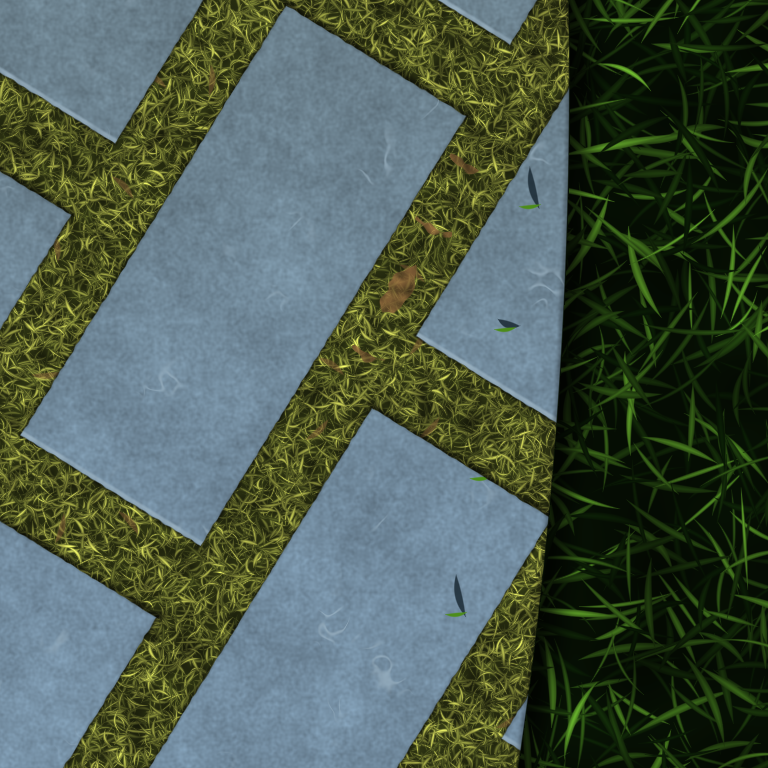
Write a WebGL 2 fragment shader that draws this texture.

```glsl
#version 300 es
precision highp float;
uniform vec2 u_resolution;
out vec4 outColor;

const vec2 ACROSS = vec2(0.851, -0.525);
const vec2 ALONG = vec2(-0.525, -0.851);
const vec2 SLAB_CENTER = vec2(0.458, 0.139);
const vec2 SLAB_HALF = vec2(0.1374, 0.3288);
const vec2 SLAB_PITCH = vec2(0.370, 0.767);
const vec2 RIM_CENTER = vec2(-5.299, 0.896);
const float RIM_RADIUS = 6.04;
const float MOSS_CELL = 0.018;
const float LAWN_CELL = 0.076;
const int TURF_LAYERS = 7;
const int LEAF_COUNT = 4;
const int CLIPPING_COUNT = 4;
const vec3 STONE_TOP = vec3(0.42, 0.505, 0.555);
const vec3 STONE_LOW = vec3(0.45, 0.55, 0.63);
const vec3 STONE_PALE = vec3(0.62, 0.71, 0.77);
const vec3 MOSS_SOIL = vec3(0.15, 0.17, 0.06);
const vec3 MOSS_DARK = vec3(0.24, 0.27, 0.10);
const vec3 MOSS_LIGHT = vec3(0.76, 0.78, 0.33);
const vec3 LAWN_SOIL = vec3(0.02, 0.05, 0.012);
const vec3 LAWN_DARK = vec3(0.035, 0.10, 0.018);
const vec3 LAWN_LIGHT = vec3(0.42, 0.70, 0.18);
const vec3 LEAF_BROWN = vec3(0.47, 0.34, 0.20);
const vec3 CLIPPING_SHADE = vec3(0.10, 0.16, 0.20);
const vec3 CLIPPING_GREEN = vec3(0.30, 0.55, 0.10);

vec4 hash4(vec2 p) {
  vec4 h = fract(p.xyxy * vec4(0.1031, 0.1030, 0.0973, 0.1099));
  h += dot(h, h.wzxy + 33.33);
  return fract((h.xxyz + h.yzzw) * h.zywx);
}

float slope(vec2 cell, vec2 f, vec2 offset) {
  return dot(hash4(cell + offset + 60.0).xy * 2.0 - 1.0, f - offset);
}

// Gradient noise, roughly -0.7 to 0.7
float noise(vec2 p) {
  vec2 i = floor(p), f = p - i, s = f * f * f * (f * (f * 6.0 - 15.0) + 10.0);
  vec2 e = vec2(1.0, 0.0);
  return mix(mix(slope(i, f, e.yy), slope(i, f, e.xy), s.x),
             mix(slope(i, f, e.yx), slope(i, f, e.xx), s.x), s.y);
}

float fbm(vec2 p) {
  float sum = 0.0, gain = 0.5;
  for (int i = 0; i < 4; i++, gain *= 0.6, p = p * 2.1 + 7.3) sum += gain * noise(p);
  return sum;
}

// Signed distance to a bent, pointed blade; size holds its half length and half width
float blade(vec2 p, float angle, vec2 size, float bend) {
  float c = cos(angle), s = sin(angle);
  p = vec2(c * p.x + s * p.y, c * p.y - s * p.x);
  float t = p.x / size.x;
  float y = p.y - bend * (t * t - 0.3);
  return max(abs(y) - size.y * max(1.0 - t * t, 0.0), abs(p.x) - size.x);
}

// Stacked layers of scattered blades, brighter towards the top; form is width, curl, contrast
vec3 turf(vec2 p, float cell, vec3 form, float px, vec3 soil, vec3 dark, vec3 light) {
  vec3 color = soil;
  for (int layer = 0; layer < TURF_LAYERS; layer++) {
    float depth = float(layer + 1) / float(TURF_LAYERS);
    vec2 q = p / cell + float(layer) * vec2(17.37, 31.71) + 40.0;
    for (int k = 0; k < 9; k++) {
      vec2 id = floor(q) + vec2(k % 3, k / 3) - 1.0;
      vec4 h = hash4(id), g = hash4(id + 91.0);
      float w = form.x * (0.5 + g.x);
      float d = blade(q - id - h.xy, h.z * 3.1416, vec2(0.5 + 0.45 * h.w, w), (g.y - 0.5) * form.y);
      float tone = pow(g.z, form.z) * (0.3 + 0.7 * depth);
      vec3 tint = mix(dark, light, tone) * mix(0.7, 1.0, smoothstep(0.0, -w, d));
      color = mix(color, tint, smoothstep(px / cell, -px / cell, d));
    }
  }
  return color;
}

vec3 stone(vec2 p) {
  float stain = fbm(p * 7.0), grain = noise(p * 190.0) + 0.7 * noise(p * 95.0);
  vec3 color = mix(STONE_LOW, STONE_TOP, smoothstep(0.2, 1.0, p.y));
  color *= 1.0 + 0.24 * stain + 0.18 * fbm(p * 32.0) + 0.13 * grain;
  // Thin pale scratches in sparse patches
  float crack = smoothstep(0.09, 0.0, abs(noise(p * 34.0 + 2.0 * stain)));
  float scuff = crack * smoothstep(0.16, 0.45, noise(p * 15.0 + 3.0));
  return mix(color, STONE_PALE, 0.6 * scuff);
}

vec3 moss(vec2 p, float px) {
  vec3 color = turf(p, MOSS_CELL, vec3(0.085, 0.7, 0.8), px, MOSS_SOIL, MOSS_DARK, MOSS_LIGHT);
  color *= 1.0 + 0.35 * noise(p * 14.0) + 0.65 * noise(p * 48.0);
  // Fallen leaves along the middle joint
  for (int i = 0; i < LEAF_COUNT; i++) {
    float n = float(i), big = exp(-3.0 * (n - 2.0) * (n - 2.0));
    vec2 at = vec2(0.606, 0.785) - n * vec2(0.043, 0.082);
    float d = blade(p - at, mix(-0.5, 0.95, big), vec2(0.022, 0.004) + big * vec2(0.020, 0.012), 0.004);
    vec3 tint = LEAF_BROWN * (1.0 + 0.8 * noise(p * 70.0));
    color = mix(color, tint, 0.8 * smoothstep(px, -px, d + 0.014 * noise(p * 60.0)));
  }
  // Small dead leaves elsewhere
  vec2 id = floor(p / 0.12);
  vec4 h = hash4(id + 12.0);
  float d = blade(p - (id + 0.25 + 0.5 * h.xy) * 0.12, h.z * 3.1416, vec2(0.020, 0.004), 0.003);
  return mix(color, LEAF_BROWN, 0.55 * step(0.55, h.w) * smoothstep(px, -px, d));
}

void main() {
  vec2 p = gl_FragCoord.xy / u_resolution;
  float px = 0.9 / min(u_resolution.x, u_resolution.y);
  float rim = length(p - RIM_CENTER) - RIM_RADIUS;

  // Half-offset bond of tilted slabs
  vec2 fromCorner = p - vec2(0.0, 1.0);
  vec2 q = vec2(dot(fromCorner, ACROSS), dot(fromCorner, ALONG)) - SLAB_CENTER;
  float column = floor(q.x / SLAB_PITCH.x + 0.5);
  q.x -= column * SLAB_PITCH.x;
  q.y -= mod(column, 2.0) * 0.5 * SLAB_PITCH.y + 0.004 * column;
  q.y -= SLAB_PITCH.y * floor(q.y / SLAB_PITCH.y + 0.5);
  vec2 edge = abs(q) - SLAB_HALF;
  float slab = length(max(edge, 0.0)) + min(max(edge.x, edge.y), 0.0) + 0.002 * noise(p * 90.0);

  vec3 color;
  if (rim > px) {
    color = turf(p, LAWN_CELL, vec3(0.048, 0.3, 1.9), px, LAWN_SOIL, LAWN_DARK, LAWN_LIGHT);
    color *= (1.0 + 0.8 * noise(p * 10.0)) * mix(0.35, 1.0, smoothstep(0.0, 0.055, rim));
  } else {
    vec3 joint = moss(p, px);
    float reach = q.y < -SLAB_HALF.y ? 0.012 : 0.005;
    joint *= mix(0.35, 1.0, smoothstep(-0.002, reach, slab));
    // Slab face with a lit lower bevel
    vec3 face = stone(p) * mix(0.9, 1.0, smoothstep(0.0, 0.004, -slab));
    float bevel = smoothstep(0.005, 0.001, abs(q.y - SLAB_HALF.y + 0.003));
    face = mix(face, STONE_PALE, bevel * (0.65 + 0.5 * noise(p * 50.0)));
    // Grass clippings and their shadows
    for (int i = 0; i < CLIPPING_COUNT; i++) {
      vec2 r = p - vec2(0.694, 0.755) + float(i) * vec2(0.032, 0.177);
      bool lying = i == 1;
      float shade = blade(r, lying ? -0.3 : -1.35, vec2(lying ? 0.015 : 0.028, 0.0045), 0.003);
      float green = blade(r + vec2(0.004, lying ? 0.007 : 0.024), 0.1, vec2(0.014, 0.0025), 0.002);
      face = mix(face, CLIPPING_SHADE, 0.85 * smoothstep(px, -px, shade));
      face = mix(face, CLIPPING_GREEN, smoothstep(px, -px, green));
    }
    color = mix(joint, face, smoothstep(px, -px, slab));
    color *= mix(0.75, 1.0, smoothstep(0.0, 0.008, -rim));
    color = mix(color, LAWN_SOIL, smoothstep(-px, px, rim));
  }
  outColor = vec4(clamp(color, 0.0, 1.0), 1.0);
}
```
